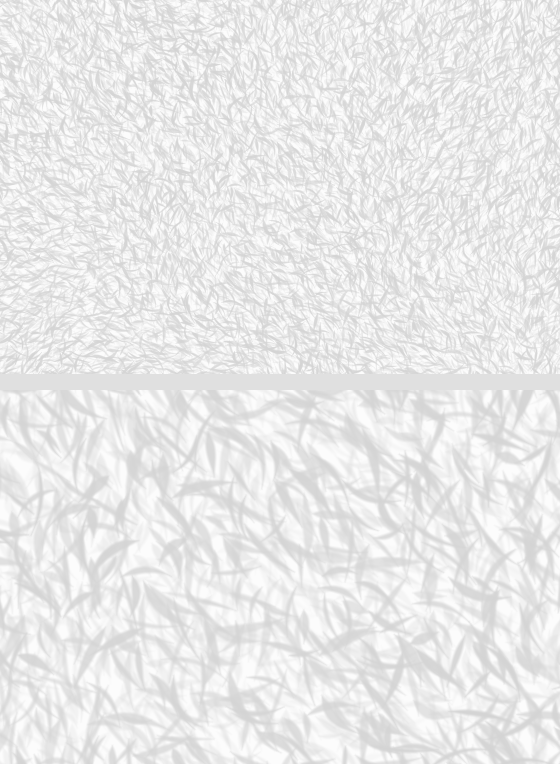
Top: the whole. Bottom: its middle third, enlarged.
Write a Shadertoy shader that draws this texture.

```glsl
// Pale paper covered with short, tapered grey fibres that follow a slow swirl.

vec4 hash4(vec3 p) {
    vec4 q = fract(p.xyzx * vec4(.1031, .1030, .0973, .1099));
    q += dot(q, q.wzxy + 33.33);
    return fract((q.xxyz + q.yzzw) * q.zywx);
}

// Prevailing fibre angle: shallow at the left, steep at the right, turning near the bottom
float flowAngle(vec2 p) {
    float bottomTurn = 0.8 * (1.0 - smoothstep(0.0, 0.5, p.y));
    float swirl = 0.3 * sin(7.0 * p.x + 4.0 * p.y) + 0.25 * sin(5.0 * p.y - 11.0 * p.x + 2.0);
    return 2.6 - p.x + bottomTurn + swirl;
}

// Slow change of fibre strength across the sheet
float patchiness(vec2 p) {
    return 0.92 + 0.08 * sin(9.0 * p.x + 3.0 * sin(6.0 * p.y)) * sin(8.0 * p.y + 2.0 * p.x);
}

// Coverage of one bent fibre, pointed at both ends and thicker toward one
float fibre(vec2 p, float angle, float halfLength, float halfWidth, float bend, float soft) {
    float c = cos(angle), s = sin(angle);
    vec2 q = vec2(c * p.x + s * p.y, c * p.y - s * p.x);
    float t = clamp(q.x / halfLength, -1.0, 1.0);
    q.y += bend * halfLength * (t * t - 0.3);
    float taper = (1.0 - t * t) * (1.0 + 0.5 * t);
    float d = max(abs(q.y) - halfWidth * taper, abs(q.x) - halfLength);
    return 1.0 - smoothstep(-soft, soft, d);
}

// Light left after one layer of fibres scattered over a grid
float fibreLayer(vec2 p, float cell, int count, vec2 opacity, float width, float seed, float soft) {
    vec2 home = floor(p / cell);
    float light = 1.0;
    for (int y = -1; y <= 1; y++)
    for (int x = -1; x <= 1; x++)
    for (int i = 0; i < count; i++) {
        vec2 id = home + vec2(x, y);
        vec4 a = hash4(vec3(id + 17.0, seed + float(i)));
        vec4 b = hash4(vec3(id + 91.0, seed + float(i) + 50.0));
        vec2 center = (id + a.xy) * cell;
        float angle = flowAngle(center) + 1.5 * (a.z + a.w - 1.0);
        float halfLength = cell * mix(0.38, 0.92, b.x);
        float halfWidth = width * mix(0.55, 1.4, b.y * b.y);
        float ink = fibre(p - center, angle, halfLength, halfWidth, 0.6 * (b.z - 0.5), soft);
        light *= 1.0 - ink * mix(opacity.x, opacity.y, b.w) * patchiness(center);
    }
    return light;
}

void mainImage(out vec4 fragColor, in vec2 fragCoord) {
    vec2 p = fragCoord / iResolution.y;
    float soft = max(0.8 / iResolution.y, 0.0018);

    // Faint short fibres below, strong long ones on top
    float faint = fibreLayer(p, 0.024, 5, vec2(0.08, 0.42), 0.0030, 3.0, soft);
    float strong = fibreLayer(p, 0.035, 4, vec2(0.55, 1.0), 0.0034, 23.0, soft);

    vec3 paper = vec3(0.988);
    vec3 fibreGrey = vec3(0.832);
    fragColor = vec4(mix(fibreGrey, paper, faint * strong), 1.0);
}
```
